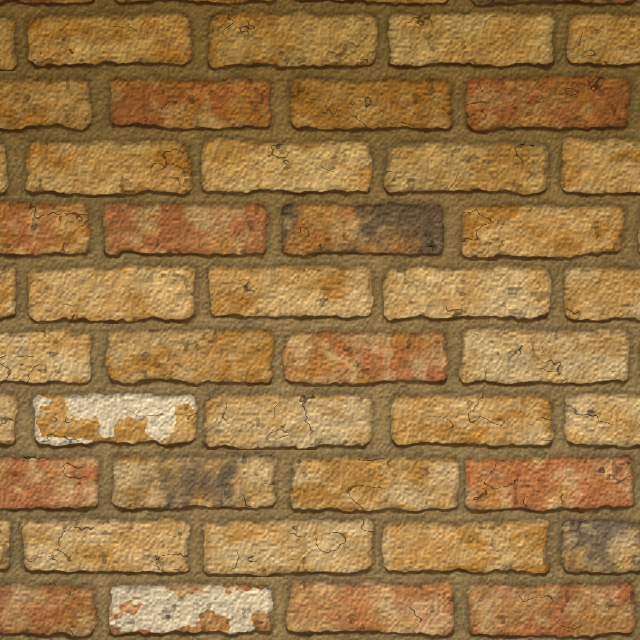
This texture is drawn by a three.js fragment shader. Its source:

```glsl
varying vec2 vUv;

#define PITCH vec2(0.280, 0.0987)
#define BRICK_HALF vec2(0.1315, 0.0408)
#define CORNER 0.012
#define ODD_SHIFT 0.031
#define EVEN_SHIFT 0.154
#define CHIPPING 0.014
#define SHADOW_DROP 0.0055
#define EDGE 0.0014
#define RELIEF 1.1

const vec3 TAN = vec3(0.74, 0.57, 0.33);
const vec3 CREAM = vec3(0.79, 0.67, 0.47);
const vec3 OCHRE = vec3(0.66, 0.46, 0.20);
const vec3 RED = vec3(0.66, 0.39, 0.23);
const vec3 CHARCOAL = vec3(0.41, 0.35, 0.27);
const vec3 LIMEWASH = vec3(0.83, 0.75, 0.60);
const vec3 MORTAR = vec3(0.54, 0.445, 0.285);
const vec3 SHADOW = vec3(0.25, 0.16, 0.07);

float hash(vec2 p) {
  vec3 q = fract(p.xyx * 0.1031);
  q += dot(q, q.yzx + 33.33);
  return fract((q.x + q.y) * q.z);
}

float noise(vec2 p) {
  vec2 i = floor(p), f = fract(p);
  f = f * f * (3.0 - 2.0 * f);
  return mix(mix(hash(i), hash(i + vec2(1.0, 0.0)), f.x),
             mix(hash(i + vec2(0.0, 1.0)), hash(i + 1.0), f.x), f.y);
}

float fbm(vec2 p) {
  float sum = 0.0, amp = 0.533;
  for (int i = 0; i < 4; i++) {
    sum += amp * noise(p);
    p = mat2(1.6, 1.2, -1.2, 1.6) * p + 17.3;
    amp *= 0.5;
  }
  return sum;
}

// Signed distance to a tilted, chipped brick; q is relative to its cell centre
float brickDistance(vec2 q, vec2 id, vec2 p) {
  q -= (vec2(hash(id + 3.1), hash(id + 8.7)) - 0.5) * vec2(0.010, 0.004);
  q.y -= q.x * (hash(id + 5.3) - 0.5) * 0.025;
  vec2 size = BRICK_HALF - vec2(0.006, 0.003) * hash(id + 1.9);
  vec2 e = abs(q) - size + CORNER;
  float box = length(max(e, 0.0)) + min(max(e.x, e.y), 0.0) - CORNER;
  return box + (fbm(p * 30.0 + id * 3.7) - 0.5) * CHIPPING
             + (noise(p * 120.0) - 0.5) * 0.003;
}

float relief(vec2 p) {
  return 0.65 * fbm(p * 45.0) + 0.35 * noise(p * 230.0);
}

vec3 brickColor(vec2 p, vec2 id, float even) {
  vec2 s = p + id * 2.37;
  float broad = smoothstep(0.32, 0.68, fbm(s * vec2(15.0, 24.0)));
  float stain = smoothstep(0.46, 0.70, fbm(s * vec2(19.0, 32.0) + 41.0));
  float fine = fbm(s * 75.0 + 9.0);
  vec3 color = mix(TAN, CREAM, clamp(broad * 0.8 + hash(id + 6.4) * 0.5 - 0.2, 0.0, 1.0));
  color = mix(color, OCHRE, clamp(stain * 0.7 + (hash(id + 2.8) - 0.55) * 0.7, 0.0, 0.9));

  // Redder firing in alternate courses
  float fired = even * smoothstep(0.25, 0.8, hash(id + 12.6));
  color = mix(color, RED, fired * (0.25 + 0.55 * smoothstep(0.35, 0.65, fbm(s * 26.0 + 70.0))));

  // Sooty bricks along a skewed lattice
  float sooty = 1.0 - step(0.5, abs(mod(id.y - 4.0 * id.x, 13.0) - 2.0));
  color = mix(color, CHARCOAL, sooty * smoothstep(0.30, 0.60, fbm(s * vec2(22.0, 16.0) + 23.0)) * 0.85);

  // Pale bloom, with flaking limewash on a few lower bricks
  color = mix(color, CREAM, 0.5 * smoothstep(0.54, 0.72, fbm(s * 38.0 + 55.0)));
  float washed = step(abs(id.x), 0.5) * step(id.y, 3.5) * step(mod(id.y, 3.0), 0.5);
  color = mix(color, LIMEWASH, washed * smoothstep(0.46, 0.50, fbm(s * vec2(24.0, 34.0) + 13.0)));

  // Short cracks and pits
  float crack = 1.0 - smoothstep(0.0, 0.018, abs(fbm(s * vec2(17.0, 23.0) + 31.0) - 0.5));
  crack *= smoothstep(0.52, 0.68, fbm(s * 20.0 + 88.0));
  float pit = smoothstep(0.73, 0.82, noise(s * 110.0)) * smoothstep(0.5, 0.7, noise(s * 31.0));
  color *= 1.0 - 0.45 * crack - 0.22 * pit;
  return color * (0.86 + 0.26 * fine) * (0.95 + 0.09 * hash(id + 9.2));
}

void main() {
  vec2 p = vUv;

  // Staggered courses
  float row = floor(p.y / PITCH.y);
  float even = 1.0 - mod(row, 2.0);
  float shift = mix(ODD_SHIFT, EVEN_SHIFT, even) + (hash(vec2(row, 4.2)) - 0.5) * 0.016;
  vec2 cell = vec2((p.x - shift) / PITCH.x, p.y / PITCH.y);
  vec2 id = vec2(floor(cell.x), row);
  vec2 q = (fract(cell) - 0.5) * PITCH;

  float d = brickDistance(q, id, p);
  float above = brickDistance(q + vec2(0.001, SHADOW_DROP), id, p + vec2(0.001, SHADOW_DROP));
  float slope = relief(p) - relief(p + vec2(-0.0012, 0.0025));

  // Sandy mortar, shaded under each brick
  vec3 mortar = MORTAR * (0.82 + 0.24 * fbm(p * 24.0) + 0.14 * noise(p * 300.0));
  mortar *= 1.0 + slope * RELIEF * 0.8;
  mortar *= 0.84 + 0.16 * smoothstep(0.0, 0.010, d);
  float drop = 1.0 - smoothstep(-0.002, 0.002, brickDistance(q + vec2(0.0, SHADOW_DROP), id, p));
  mortar = mix(mortar, SHADOW, drop * (0.55 + 0.4 * noise(p * 40.0)));

  // Brick face with worn rim and lit upper edge
  vec3 brick = brickColor(p, id, even) * (1.0 + slope * RELIEF);
  float rim = smoothstep(-0.009, 0.0, d);
  brick *= 1.0 - rim * (0.08 + 0.22 * noise(p * 65.0));
  brick *= 1.0 + 0.10 * clamp((d - above) / SHADOW_DROP, -1.0, 1.0) * rim;

  vec3 color = mix(brick, mortar, smoothstep(-EDGE, EDGE, d));

  // Warm falloff towards the top and the sides
  color *= mix(vec3(1.03, 1.03, 1.04), vec3(0.87, 0.82, 0.65), smoothstep(0.35, 1.0, p.y));
  color *= 1.0 - 0.22 * dot(p - vec2(0.55, 0.45), p - vec2(0.55, 0.45));
  gl_FragColor = vec4(clamp(color, 0.0, 1.0), 1.0);
}
```
